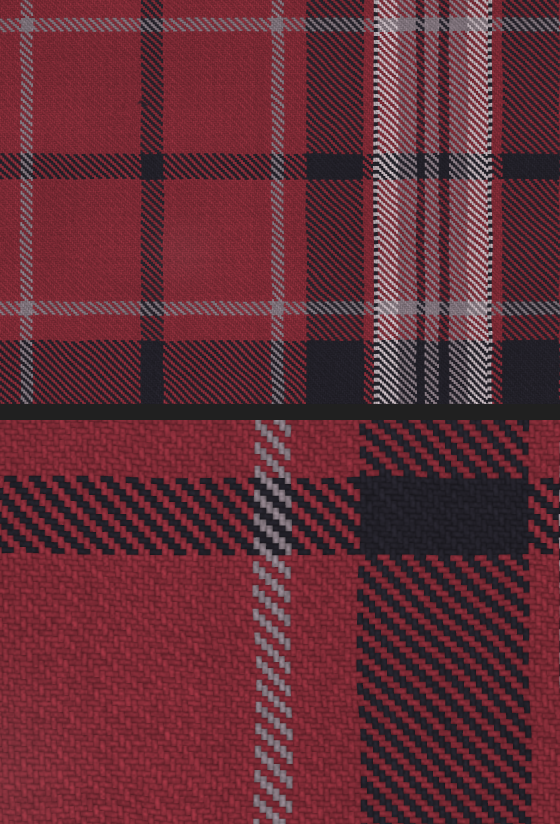
Top: the whole. Bottom: its middle third, enlarged.
This texture is drawn by a WebGL 1 fragment shader. Its source:

```glsl
precision highp float;
// Red tartan twill with navy, grey and white stripes, woven thread by thread.
uniform vec2 u_resolution;

const vec3 RED = vec3(0.55, 0.183, 0.23);
const vec3 NAVY = vec3(0.147, 0.14, 0.175);
const vec3 GREY = vec3(0.55, 0.495, 0.53);
const vec3 WHITE = vec3(0.79, 0.735, 0.76);

float hash(vec2 p) {
  p = fract(p * vec2(0.1031, 0.1197));
  p += dot(p, p.yx + 33.33);
  return fract((p.x + p.y) * p.x * 7.31);
}

float noise(vec2 p) {
  vec2 i = floor(p), f = fract(p);
  f = f * f * (3.0 - 2.0 * f);
  return mix(mix(hash(i), hash(i + vec2(1, 0)), f.x),
             mix(hash(i + vec2(0, 1)), hash(i + vec2(1, 1)), f.x), f.y);
}

// Distance from the mirror axis of the vertical stripes, which repeat every 770.
float warpDistance(float x) {
  return abs(mod(x - 208.0, 770.0) - 385.0);
}

vec3 warpColor(float d) {
  if (d < 9.5) return GREY;
  if (d < 23.0) return NAVY;
  if (d < 48.0) return GREY;
  if (d < 75.0) return WHITE;
  if (d < 96.0) return RED;
  if (d < 173.0) return NAVY;
  if (d > 205.0 && d < 221.0) return GREY;
  return d > 370.0 ? NAVY : RED;
}

// Horizontal stripes, mirrored about the narrow navy band.
vec3 weftColor(float y) {
  float d = abs(y - 228.0);
  if (d < 16.5 || d > 240.0) return NAVY;
  return d > 186.0 && d < 203.0 ? GREY : RED;
}

vec3 weave(vec2 p) {
  // Slight wander of the yarns
  p += 2.4 * vec2(noise(p * 0.03), noise(p * 0.03 + 40.0)) - 1.2;
  vec2 pitch = vec2(2.8, 2.7);
  vec2 thread = floor(p / pitch), f = fract(p / pitch);
  vec2 center = (thread + 0.5) * pitch;

  // Two-over-two twill, its steps slightly softened by the slant of the yarn
  float phase = mod(thread.x - thread.y + 0.5 + 0.4 * (f.x - f.y), 4.0);
  bool rib = phase < 2.0;
  float d = warpDistance(center.x);
  bool dashed = d > 75.5 && d < 81.5;
  bool warpUp = rib || dashed;
  vec3 warp = warpColor(d);
  if (dashed) warp = mod(thread.y, 4.0) < 2.0 ? WHITE : NAVY;
  vec3 color = warpUp ? warp : weftColor(center.y);

  // Rounded yarn, darker where it dips under its neighbour
  float across = 2.0 * (warpUp ? f.x : f.y) - 1.0;
  float shade = 1.0 - 0.26 * across * across;
  shade *= 0.76 + 0.27 * sin(1.5708 * mod(phase, 2.0));
  shade *= rib ? 1.04 : 0.98;

  // Uneven yarn and loose fibres
  shade *= 0.96 + 0.08 * hash(warpUp ? vec2(thread.x, 7.0) : vec2(3.0, thread.y));
  shade *= 0.88 + 0.24 * noise(p * 0.9);
  return color * shade;
}

void main() {
  // Canvas is 768 units wide, with y measured downward
  float scale = 768.0 / u_resolution.x;
  vec2 pixel = vec2(gl_FragCoord.x, u_resolution.y - gl_FragCoord.y);
  vec3 color = vec3(0.0);
  for (int i = 0; i < 4; i++) {
    for (int j = 0; j < 4; j++) {
      vec2 offset = (vec2(float(i), float(j)) - 1.5) * 0.3;
      color += weave((pixel + offset) * scale) / 16.0;
    }
  }

  // Broad fading, one pale worn spot and a small dark snag
  vec2 p = pixel * scale;
  color *= 0.97 + 0.06 * noise(p * 0.012);
  color += 0.03 * exp(-dot(p - vec2(250, 345), p - vec2(250, 345)) / 1800.0);
  vec2 snag = (p - vec2(196.0, 142.0 + 2.0 * sin(p.x * 0.35))) / vec2(9.0, 2.8);
  color = mix(color, NAVY * 0.8, 0.75 * (1.0 - smoothstep(0.4, 1.2, length(snag))));
  gl_FragColor = vec4(color, 1.0);
}
```
